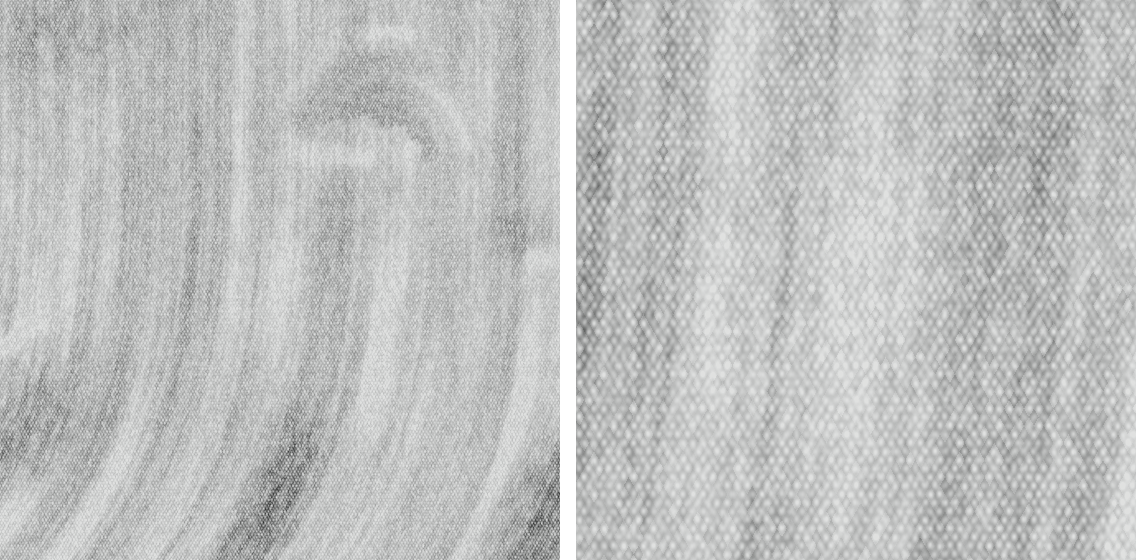
Left: the whole. Right: its middle third, enlarged.
Give the GLSL for this texture, as a WebGL 1 fragment shader.

```glsl
precision highp float;
// Pale grey paint dragged over woven canvas: long strokes that bend to the lower left,
// one hooked brush mark at the upper right, and a staggered weave showing through.
// Layered sines make the bristle streaks, cellular noise the worn, patchy paint.

uniform vec2 u_resolution;

const float TAU = 6.2831853;

vec2 hash2(vec2 p) {
  return fract(sin(vec2(dot(p, vec2(127.1, 311.7)), dot(p, vec2(269.5, 183.3)))) * 43758.55);
}

// Distance to the nearest of the jittered cell points.
float cellular(vec2 p) {
  vec2 cell = floor(p), f = fract(p);
  float nearest = 2.0;
  for (int j = -1; j <= 1; j++) {
    for (int i = -1; i <= 1; i++) {
      vec2 o = vec2(float(i), float(j));
      nearest = min(nearest, length(o + hash2(cell + o) - f));
    }
  }
  return nearest;
}

// Bristle marks: fine across the stroke, fading in and out along it.
float streaks(float across, float along) {
  float sum = 0.0, freq = 9.0, amp = 1.0;
  for (int i = 0; i < 8; i++) {
    float k = float(i);
    float drift = min(0.006 * freq, 1.0) * sin(along * (2.0 + k) + k * 2.1);
    float fade = 0.75 + 0.4 * sin(along * (4.0 + k) + k * 1.7 + across * 5.0);
    sum += amp * fade * sin(across * freq + drift + k * k * 1.3 + 2.0 * sin(across * freq * 0.37 + k));
    freq *= 1.9;
    amp *= 0.86;
  }
  return sum;
}

// Soft elliptical patch of paint.
float smear(vec2 p, vec2 center, vec2 radius) {
  vec2 d = (p - center) / radius;
  return exp(-dot(d, d));
}

// Broad light (x) and dark (y) patches, in bent stroke coordinates.
vec2 patches(vec2 q) {
  float dark = 0.24 * smear(q, vec2(0.592, 0.90), vec2(0.045, 0.17))
             + 0.15 * smear(q, vec2(0.10, 0.76), vec2(0.09, 0.12))
             + 0.20 * smear(q, vec2(1.065, 0.89), vec2(0.06, 0.16))
             + 0.10 * smear(q, vec2(0.10, 0.03), vec2(0.14, 0.11))
             + 0.10 * smear(q, vec2(0.93, 0.42), vec2(0.05, 0.04))
             + 0.09 * smear(q, vec2(0.35, 0.40), vec2(0.007, 0.35))
             + 0.06 * smear(q, vec2(0.61, 0.42), vec2(0.03, 0.12));
  float light = 0.15 * smear(q, vec2(0.298, 0.87), vec2(0.018, 0.20))
              + 0.07 * smear(q, vec2(0.30, 0.30), vec2(0.04, 0.28))
              + 0.06 * smear(q, vec2(0.13, 0.27), vec2(0.02, 0.20))
              + 0.08 * smear(q, vec2(0.51, 0.50), vec2(0.045, 0.13))
              + 0.11 * smear(q, vec2(0.70, 0.62), vec2(0.025, 0.17))
              + 0.13 * smear(q, vec2(0.972, 0.74), vec2(0.016, 0.18))
              + 0.12 * smear(q, vec2(0.976, 0.46), vec2(0.04, 0.02))
              + 0.12 * smear(q, vec2(0.17, 0.93), vec2(0.02, 0.08));
  return vec2(light, dark);
}

// Curved brush mark: x is its tone, y its coverage.
vec2 hookedStroke(vec2 uv) {
  vec2 h = uv - vec2(0.69, 0.70);
  float r = length(h * vec2(1.0, 0.85));
  float a = atan(h.y, h.x);
  float inner = mix(0.06, 0.13, smoothstep(1.6, 2.8, a));
  float ragged = 0.005 * sin(a * 9.0) + 0.002 * sin(a * 31.0);
  float cover = smoothstep(inner, inner + 0.012, r + ragged)
              * (1.0 - smoothstep(0.16, 0.20, r + ragged))
              * smoothstep(0.05, 0.4, a) * (1.0 - smoothstep(2.65, 2.85, a));
  float lightEnd = (1.0 - smoothstep(0.7, 1.8, a)) * smoothstep(0.05, 0.13, r);
  return vec2(0.65 + 0.15 * lightEnd + 0.026 * streaks(r * 1.6 + 0.2, a * 0.2), cover);
}

void main() {
  vec2 uv = gl_FragCoord.xy / u_resolution;
  float down = 1.0 - uv.y;

  // Strokes run straight at the top and sweep left toward the bottom.
  vec2 q = vec2(uv.x + 0.2 * pow(down, 4.0) * mix(1.0, 0.65, uv.x), down);
  float bristles = streaks(q.x, down * 0.6);
  float strength = mix(0.042, 0.028, smoothstep(0.3, 0.8, uv.x));

  // Worn patches, stretched along the strokes, also break up the dark areas.
  float wear = cellular(q * vec2(52.0, 20.0) + 7.0);
  vec2 paint = patches(q + vec2(0.004 * bristles, 0.0));
  float tone = 0.732 + strength * bristles + paint.x - paint.y * (0.5 + 1.1 * wear);
  tone += 0.07 * (0.48 - cellular(q * vec2(13.0, 4.0)));
  tone += 0.05 * (0.48 - wear);

  // Hooked mark with bright ridges of paint around it.
  vec2 hook = hookedStroke(uv);
  tone = mix(tone, hook.x, 0.88 * hook.y);
  vec2 ridge = uv + 0.004 * vec2(sin(uv.y * 90.0), sin(uv.x * 70.0));
  tone += 0.10 * smear(ridge, vec2(0.61, 0.72), vec2(0.07, 0.018))
        + 0.14 * smear(ridge, vec2(0.69, 0.94), vec2(0.04, 0.010))
        + 0.12 * smear(ridge, vec2(0.73, 0.72), vec2(0.010, 0.04))
        + 0.13 * smear(ridge - vec2(0.0, 0.6 * uv.x), vec2(0.03, 0.38), vec2(0.06, 0.018));
  tone = min(tone, 0.825);

  // Staggered knots of the cloth; the gaps deepen where the paint is thin.
  vec2 thread = uv * vec2(170.0, 98.0);
  float weave = 0.9 * cos(TAU * thread.x) * cos(TAU * thread.y) + 0.16 * cos(2.0 * TAU * thread.y);
  vec2 knot = floor(vec2(thread.x + thread.y, thread.x - thread.y) + 0.5);
  float thin = clamp(0.78 - tone, 0.0, 0.3);
  float speckle = 0.48 - cellular(uv * vec2(270.0, 200.0));
  float grain = 0.9 * (hash2(knot).x - 0.5) + 1.1 * speckle;
  tone += (0.06 + 0.45 * thin) * weave + (0.08 + 0.55 * thin) * grain;

  tone = clamp(tone, 0.2, 0.88);
  gl_FragColor = vec4(tone - 0.003, tone + 0.002, tone, 1.0);
}
```
